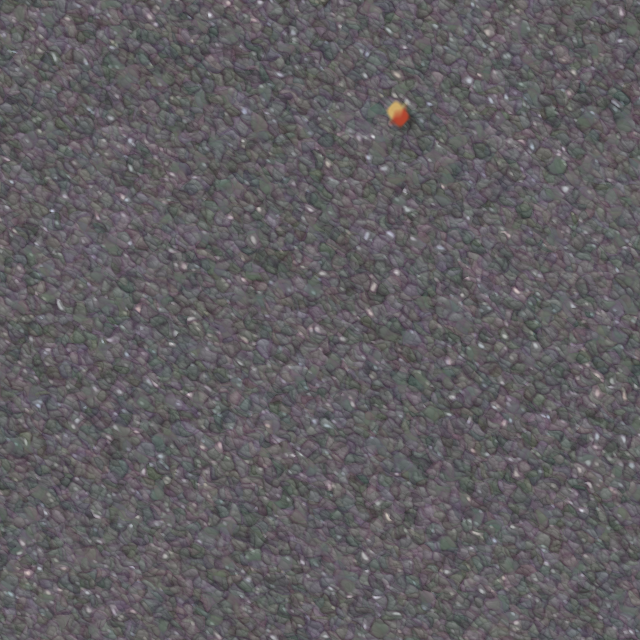
Give the GLSL for this texture, as a WebGL 2 fragment shader.

```glsl
#version 300 es
precision highp float;
// Draws worn asphalt: soft grey grains slanting down to the right, purple gaps, pale specks and one orange chip.
uniform vec2 u_resolution;
out vec4 fragColor;

const vec3 MEAN_GREY = vec3(0.379, 0.368, 0.381);
const vec3 MAGENTA_SHIFT = vec3(0.017, -0.015, 0.014);
const vec3 WARM_SHIFT = vec3(0.016, 0.002, -0.017);
const vec2 SLANT = vec2(0.8, -0.6);
const vec2 LIGHT = vec2(-0.35, 0.94);

vec2 hash2(vec2 p) {
  vec3 h = fract(p.xyx * vec3(0.1031, 0.1030, 0.0973));
  h += dot(h, h.yzx + 33.33);
  return fract((h.xx + h.yz) * h.zy);
}

// Cellular noise: xy = offset from the grain centre, z = distance to the gap, w = grain id.
vec4 grains(vec2 p, float jitter) {
  vec2 cell = floor(p);
  vec2 nearest = vec2(0.0);
  float first = 9.0, second = 9.0, id = 0.0;
  for (int y = -1; y <= 1; y++) {
    for (int x = -1; x <= 1; x++) {
      vec2 c = cell + vec2(x, y);
      vec2 offset = p - c - 0.5 - jitter * (hash2(c + 71.0) - 0.5);
      float d = length(offset);
      if (d < first) {
        second = first;
        first = d;
        nearest = offset;
        id = hash2(c + 239.0).x;
      } else {
        second = min(second, d);
      }
    }
  }
  return vec4(nearest, second - first, id);
}

// Layered sines for slow drifts and for bending the grain outlines.
float waves(vec2 p, float phase) {
  return (sin(p.x + 1.7 * sin(p.y * 0.7 + phase))
        + sin(p.y * 1.3 - 1.4 * sin(p.x * 0.9 + phase * 2.0))) * 0.5;
}

// Rotates into the slanted frame and lengthens the grains along it.
vec2 slanted(vec2 p, float stretch) {
  return vec2(dot(p, SLANT) / stretch, dot(p, vec2(-SLANT.y, SLANT.x)));
}

// Lit relief of one grain layer, near zero on average.
float relief(vec4 g, float tone, float slope, float gapDepth) {
  float top = smoothstep(0.0, 0.4, g.z);
  return tone * (g.w - 0.5) + slope * dot(g.xy, LIGHT) * top + gapDepth * (top - 0.62);
}

// A sparse bright fleck, placed on grains whose id passes the threshold.
float fleck(vec4 g, float threshold, float radius) {
  return step(threshold, g.w) * smoothstep(radius, radius * 0.2, length(g.xy));
}

// A small two-coloured chip over the ground.
vec3 addChip(vec3 ground, vec2 p, float size) {
  vec2 q = p / size;
  q += 0.16 * vec2(sin(q.y * 4.0), sin(q.x * 5.0));
  float body = smoothstep(1.1, 0.65, length(q * vec2(1.0, 0.85)));
  float yellow = smoothstep(-0.25, 0.3, dot(q, vec2(-0.65, 0.75)));
  vec3 paint = mix(vec3(0.72, 0.27, 0.18), vec3(0.84, 0.70, 0.43), yellow);
  float shadow = smoothstep(1.2, 0.2, length(q - vec2(0.8, -0.8)));
  return mix(ground * (1.0 - 0.35 * shadow), paint, body * 0.9);
}

vec3 asphalt(vec2 p) {
  vec2 bent = p + 0.0035 * vec2(waves(p * 120.0, 1.0), waves(p * 135.0, 4.0));
  vec4 coarse = grains(slanted(bent, 1.35) * 56.0, 0.95);
  vec4 fine = grains(slanted(bent, 1.6) * 98.0 + 17.0, 0.95);
  vec4 grit = grains(slanted(p, 1.7) * 165.0 + 43.0, 0.9);
  vec4 pebble = grains(slanted(bent, 1.15) * 34.0 + 91.0, 0.8);

  // Brightness from three grain sizes and a slow drift
  float shade = relief(coarse, 0.055, 0.055, 0.060)
              + relief(fine, 0.070, 0.075, 0.050)
              + relief(grit, 0.065, 0.050, 0.025)
              + 0.009 * waves(p * 9.0, 2.0);

  // Scattered smooth pebbles cover the smaller grains
  float cover = step(0.80, pebble.w) * smoothstep(0.42, 0.24, length(pebble.xy));
  shade = mix(shade, 0.035 + 0.06 * dot(pebble.xy, LIGHT), cover * 0.65);

  // Purple in the gaps, green-grey on the tops
  float magenta = 1.1 * (coarse.w - 0.5) + 1.3 * (fract(fine.w * 17.0) - 0.5)
                + 0.9 * (0.6 - smoothstep(0.0, 0.4, coarse.z)) - 0.5 * cover;
  float warm = 1.2 * (fract(fine.w * 29.0) - 0.5) + 0.8 * (fract(coarse.w * 13.0) - 0.5);
  vec3 colour = MEAN_GREY + shade + magenta * MAGENTA_SHIFT + warm * WARM_SHIFT;

  float glint = 0.24 * fleck(fine, 0.965, 0.42) + 0.12 * fleck(grit, 0.95, 0.55);
  colour += glint * (vec3(0.95, 1.0, 1.0) + warm * vec3(0.15, 0.0, -0.15));
  return addChip(colour, p - vec2(0.622, 0.822), 0.018);
}

void main() {
  // Four samples per pixel smooth the edges
  vec3 sum = vec3(0.0);
  for (int i = 0; i < 4; i++) {
    vec2 shift = vec2(i % 2, i / 2) * 0.5 - 0.25;
    sum += asphalt((gl_FragCoord.xy + shift) / u_resolution.y);
  }
  fragColor = vec4(clamp(sum * 0.25, 0.0, 1.0), 1.0);
}
```
